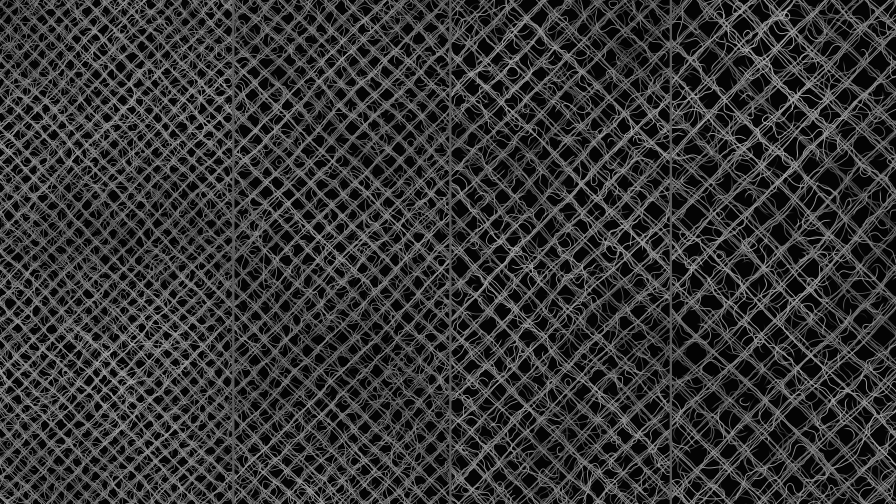
Reproduce this texture procedurally as a Shadertoy shader.

```glsl
// Four panels of frayed diagonal wire mesh, coarser toward the right, on black.

const vec3  DIVIDERS = vec3(0.2604, 0.5026, 0.7487); // fractions of the width
const vec4  CELL_SIZE = vec4(0.0246, 0.0310, 0.0390, 0.0475); // fractions of the height
const float DIVIDER_WIDTH = 0.0045;
const float WIRE_BASE_WIDTH = 0.0008;
const float WIRE_CELL_WIDTH = 0.021;   // extra width per unit of cell size
const int   STRANDS = 6;               // strands in each bundle
const int   STIFF_STRANDS = 4;         // nearly straight ones; the rest are frayed
const int   CURL_LAYERS = 3;           // layers of loose curled fibres
const float BUNDLE_SPREAD = 0.32;
const float STIFF_WANDER = 0.11;
const float FRAY_WANDER = 0.55;
const float GRID_WARP = 0.30;
const float WEAR = 0.28;
const vec3  BACKGROUND = vec3(0.015);
const vec3  DARK_WIRE = vec3(0.30);
const vec3  LIGHT_WIRE = vec3(0.64);
const vec3  DIVIDER_COLOR = vec3(0.36);

float hash(vec2 p) {
    vec3 q = fract(p.xyx * 0.1031);
    q += dot(q, q.yzx + 33.33);
    return fract((q.x + q.y) * q.z);
}

vec2 randomGradient(vec2 p) {
    float angle = 6.2832 * hash(p);
    return vec2(cos(angle), sin(angle));
}

// Gradient noise: value in x, derivative in yz.
vec3 gradientNoise(vec2 p) {
    vec2 i = floor(p), f = p - i;
    vec2 s = f * f * f * (f * (f * 6.0 - 15.0) + 10.0);
    vec2 ds = 30.0 * f * f * (f * (f - 2.0) + 1.0);
    vec2 ga = randomGradient(i);
    vec2 gb = randomGradient(i + vec2(1, 0));
    vec2 gc = randomGradient(i + vec2(0, 1));
    vec2 gd = randomGradient(i + vec2(1, 1));
    float a = dot(ga, f);
    float b = dot(gb, f - vec2(1, 0));
    float c = dot(gc, f - vec2(0, 1));
    float d = dot(gd, f - vec2(1, 1));
    float twist = a - b - c + d;
    float value = a + s.x * (b - a) + s.y * (c - a) + s.x * s.y * twist;
    vec2 slope = ga + s.x * (gb - ga) + s.y * (gc - ga) + s.x * s.y * (ga - gb - gc + gd)
               + ds * (s.yx * twist + vec2(b, c) - a);
    return vec3(value, slope);
}

// One-dimensional gradient noise, roughly -1 to 1.
float wander(float x, float seed) {
    float i = floor(x), f = x - i;
    float a = (hash(vec2(i, seed)) * 2.0 - 1.0) * f;
    float b = (hash(vec2(i + 1.0, seed)) * 2.0 - 1.0) * (f - 1.0);
    return 2.0 * mix(a, b, f * f * f * (f * (f * 6.0 - 15.0) + 10.0));
}

float strandPath(float u, float seed, float amount) {
    return amount * (wander(u * 0.55, seed) + 0.22 * wander(u * 2.6, seed + 5.3));
}

// Box-filtered coverage of a line, also for lines thinner than a pixel.
float lineCover(float dist, float width, float pixel) {
    return clamp((0.5 * (width + pixel) - dist) / pixel, 0.0, min(1.0, width / pixel));
}

void addWire(inout vec3 color, float cover, float seed) {
    vec3 wire = mix(DARK_WIRE, LIGHT_WIRE, hash(vec2(seed, 3.7)));
    color = mix(color, max(color, wire), cover);
}

// Parallel bundles running along uv.x, one per unit of uv.y.
void addBundles(inout vec3 color, vec2 uv, float groupSeed, float width, float pixel) {
    for (int row = -1; row <= 1; row++) {
        float id = floor(uv.y) + float(row);
        for (int k = 0; k < STRANDS; k++) {
            float seed = id * 7.31 + float(k) * 13.7 + groupSeed;
            float fray = k < STIFF_STRANDS ? 0.0 : 1.0;
            float amount = mix(STIFF_WANDER, FRAY_WANDER, fray);
            float offset = (hash(vec2(seed, 1.9)) - 0.5) * BUNDLE_SPREAD;
            float path = strandPath(uv.x, seed, amount);
            float slope = (strandPath(uv.x + 0.02, seed, amount) - path) / 0.02;
            float dist = abs(uv.y - id - 0.5 - offset - path) / sqrt(1.0 + slope * slope);
            float gaps = smoothstep(-0.35, -0.15, wander(uv.x * 0.45, seed + 2.1));
            addWire(color, lineCover(dist, width, pixel) * mix(1.0, gaps, fray), seed);
        }
    }
}

// Loose fibres follow broken contours of noise.
void addCurls(inout vec3 color, vec2 q, float groupSeed, float width, float pixel) {
    for (int k = 0; k < CURL_LAYERS; k++) {
        float seed = groupSeed + float(k) * 23.7;
        float frequency = 0.55 + 0.3 * float(k);
        vec2 p = q * frequency + seed;
        vec3 n = gradientNoise(p);
        float dist = abs(n.x - 0.08) / (max(length(n.yz), 0.15) * frequency);
        float visible = smoothstep(-0.08, 0.05, gradientNoise(p * 0.6 + 41.3).x);
        addWire(color, lineCover(dist, width, pixel) * visible, seed);
    }
}

void mainImage(out vec4 fragColor, in vec2 fragCoord) {
    vec2 p = fragCoord / iResolution.y;
    vec3 fromDivider = p.x - DIVIDERS * iResolution.x / iResolution.y;
    int panel = int(dot(step(0.0, fromDivider), vec3(1.0)));
    float cell = CELL_SIZE[panel];
    float pixel = 1.0 / (iResolution.y * cell);
    float width = WIRE_CELL_WIDTH + WIRE_BASE_WIDTH / cell;
    float seed = float(panel) * 91.3 + 200.0;
    // Diagonal mesh, gently bent out of true
    vec2 q = p / cell;
    vec2 mesh = vec2(q.x + q.y, q.y - q.x) * 0.70711;
    mesh += GRID_WARP * vec2(gradientNoise(q * 0.17 + seed).x, gradientNoise(q * 0.17 - seed).x);
    vec3 color = BACKGROUND;
    addBundles(color, mesh, seed, width, pixel);
    addBundles(color, mesh.yx, seed + 437.0, width, pixel);
    addCurls(color, q, seed, width, pixel);
    // Uneven wear, then the panel dividers
    color *= 1.0 + WEAR * gradientNoise(p * 4.0 + 8.4).x;
    vec3 gap = abs(fromDivider);
    float edge = min(gap.x, min(gap.y, gap.z));
    color = mix(color, DIVIDER_COLOR, lineCover(edge, DIVIDER_WIDTH, 1.0 / iResolution.y));
    fragColor = vec4(color, 1.0);
}
```
